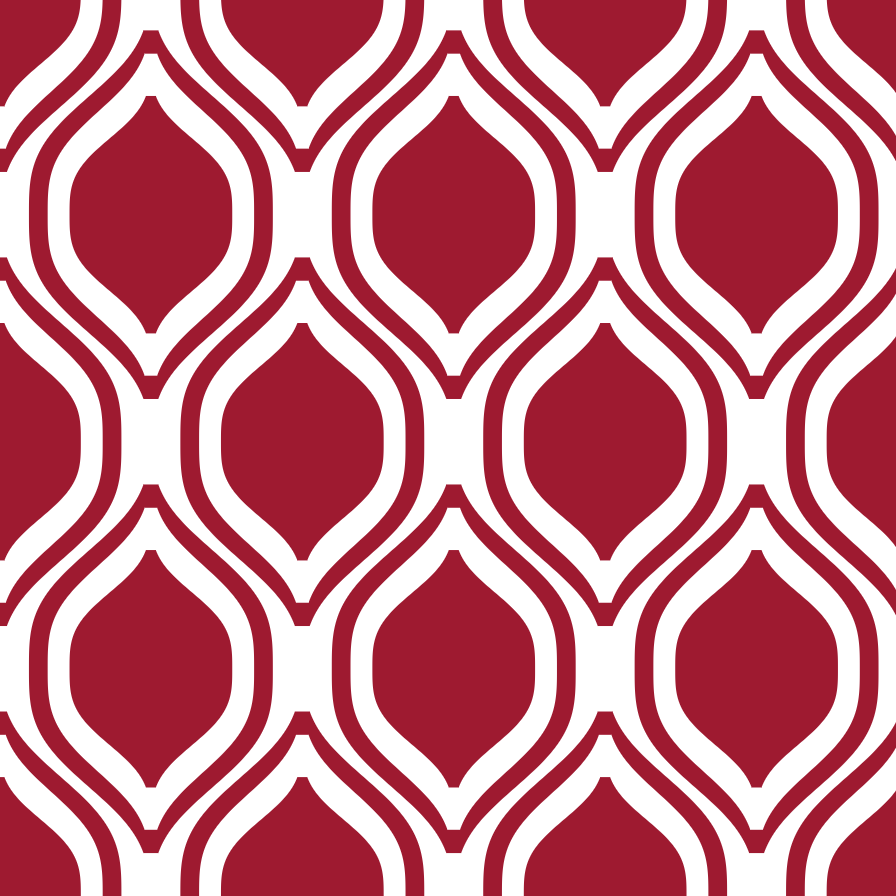
Give the GLSL for this pattern, as a Shadertoy shader.

```glsl
// Staggered crimson ogee drops, each ringed by a crimson band, on white.

// Approximate signed distance to a flat-tipped ogee, positive inside.
float ogee(vec2 p, vec2 halfSize) {
    p = abs(p);
    float t = p.y / halfSize.y;
    float width = halfSize.x * exp(-2.8 * pow(t, 3.2));
    float slope = width * 8.96 * pow(t, 2.2) / halfSize.y;
    float side = (width - p.x) / sqrt(1.0 + slope * slope);
    return min(side, halfSize.y - p.y);
}

void mainImage(out vec4 fragColor, in vec2 fragCoord) {
    vec2 uv = fragCoord / iResolution.y;
    float pixel = 1.0 / iResolution.y;
    vec2 period = vec2(0.338, 0.5068);

    // Two interleaved grids, half a period apart
    float inside = -1.0;
    for (int i = 0; i < 2; i++) {
        vec2 cell = (uv - vec2(0.1684, 0.7604)) / period + 0.5 * float(i);
        vec2 p = (fract(cell + 0.5) - 0.5) * period;

        // Solid drop and surrounding band
        float drop = ogee(p, vec2(0.0908, 0.1325));
        float band = min(ogee(p, vec2(0.1361, 0.2057)),
                         -ogee(p, vec2(0.1152, 0.1797)));
        inside = max(inside, max(drop, band));
    }

    float ink = clamp(inside / pixel + 0.5, 0.0, 1.0);
    fragColor = vec4(mix(vec3(1.0), vec3(0.62, 0.10, 0.19), ink), 1.0);
}
```
